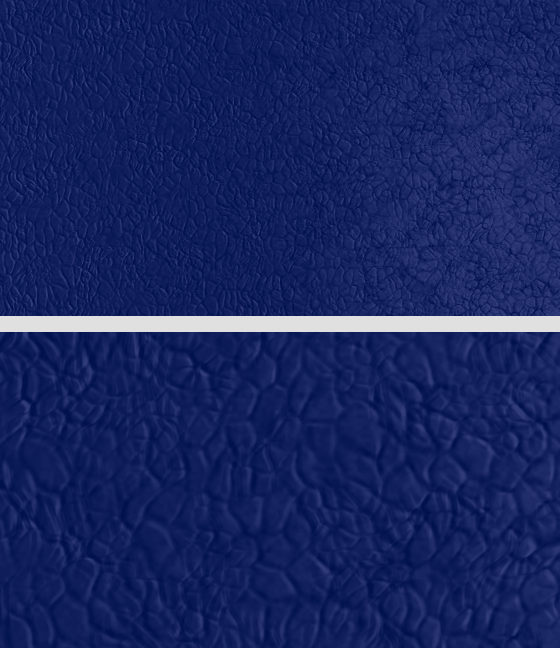
Top, the full canvas; bottom, a detail of the centre.
This texture is drawn by a Shadertoy shader. Its source:

```glsl
// Dark blue grained leather, with raking highlights at left and a soft sheen at right.
#define CELLS 30.0          // large grain cells per canvas height
#define FINE_CELLS 58.0     // small wrinkle cells per canvas height
#define CREASE_WIDTH 0.34   // crease width as a share of a cell
#define LIGHT_STEP vec2(0.0029, 0.0010)
#define RELIEF 1.35         // strength of the raking light
#define CREASE_DEPTH 1.05   // darkness of the creases in the sheen
#define PORES 0.75          // contrast of the fine surface grain
#define SHEEN 0.80          // brightness added at the right
#define DEEP_BLUE vec3(0.043, 0.104, 0.343)
#define PALE_BLUE vec3(0.150, 0.200, 0.440)

vec2 hash2(vec2 p) {
    vec2 k = vec2(dot(p, vec2(127.1, 311.7)), dot(p, vec2(269.5, 183.3)));
    return fract(sin(k) * 43758.5453);
}

float noise(vec2 p) {
    vec2 i = floor(p), f = fract(p);
    f = f * f * (3.0 - 2.0 * f);
    float low = mix(hash2(i).x, hash2(i + vec2(1, 0)).x, f.x);
    float high = mix(hash2(i + vec2(0, 1)).x, hash2(i + vec2(1, 1)).x, f.x);
    return mix(low, high, f.y);
}

// Raised cells: 0 in the crease between two cells, 1 on the plateau.
float cellPlateau(vec2 p) {
    vec2 cell = floor(p), f = fract(p);
    float nearest = 8.0, second = 8.0;
    for (int y = -1; y <= 1; y++) {
        for (int x = -1; x <= 1; x++) {
            vec2 o = vec2(x, y);
            float d = length(o + hash2(cell + o) - f);
            second = min(second, max(nearest, d));
            nearest = min(nearest, d);
        }
    }
    return smoothstep(0.0, CREASE_WIDTH, second - nearest);
}

// Long wandering fold along the given direction.
float longFold(vec2 p, float angle) {
    float c = cos(angle), s = sin(angle);
    vec2 q = mat2(c, -s, s, c) * p * vec2(5.0, 19.0);
    return 1.0 - smoothstep(0.0, 0.10, abs(noise(q) - 0.5));
}

float leatherHeight(vec2 p) {
    vec2 warp = vec2(noise(p * 13.0), noise(p * 13.0 + 37.0)) - 0.5;
    vec2 ripple = vec2(noise(p * 48.0 + 7.0), noise(p * 48.0 + 53.0)) - 0.5;
    vec2 q = p + 0.035 * warp + 0.010 * ripple;
    // Cells are tall at the left and nearly round at the right.
    q = vec2(q.x * 1.15, (q.y - 0.5) * (0.62 + 0.22 * p.x));
    float large = cellPlateau(q * CELLS);
    float fine = cellPlateau(q * FINE_CELLS + 19.0);
    float largeFade = smoothstep(0.15, 0.6, noise(p * 24.0 + 5.0));
    float fineFade = smoothstep(0.15, 0.7, noise(p * 21.0 + 71.0));
    float height = 1.0 - 0.65 * (1.0 - large) * mix(0.4, 1.0, largeFade);
    height -= 0.45 * (1.0 - fine) * fineFade;
    float folds = max(longFold(p + 0.02 * warp, 0.65), longFold(p + 3.0, -0.75));
    folds = max(folds, longFold(p + 8.0, 0.08));
    return height - 0.38 * folds * smoothstep(0.4, 1.1, p.x);
}

void mainImage(out vec4 fragColor, in vec2 fragCoord) {
    vec2 p = fragCoord / iResolution.y;
    vec2 uv = fragCoord / iResolution.xy;

    // Broad illumination: dim left and centre, pale uneven patch at right.
    float sheen = smoothstep(0.36, 0.98, uv.x + 0.08 * (noise(p * 3.0) - 0.5));
    sheen *= 1.0 - 0.40 * smoothstep(0.45, 1.0, uv.y);
    sheen *= 0.88 + 0.24 * noise(p * 7.0 + 11.0);
    float leftGlow = 1.0 - smoothstep(0.0, 0.4, uv.x);

    // Raking light from the right, broken into short glints.
    float height = leatherHeight(p);
    float slope = leatherHeight(p - LIGHT_STEP) - leatherHeight(p + LIGHT_STEP);
    float glintMask = mix(0.25, 1.35, noise(p * 60.0 + 3.0));
    float glint = max(slope, 0.0) * glintMask * (0.9 + 0.35 * leftGlow);
    float shade = 0.42 * min(slope, 0.0);

    // Fine pores show most where the surface is lit.
    float pores = 0.55 * noise(p * 130.0) + 0.45 * noise(p * 230.0 + 9.0) - 0.5;

    float tone = 0.10 + 0.05 * leftGlow + SHEEN * sheen;
    tone += RELIEF * (glint + shade);
    tone -= CREASE_DEPTH * (1.0 - height) * (0.22 + 0.70 * sheen);
    tone += PORES * pores * (0.55 + 0.65 * sheen);
    tone += 0.14 * (0.5 + sheen);
    tone = clamp(tone, -0.40, 1.35);

    fragColor = vec4(mix(DEEP_BLUE, PALE_BLUE, tone), 1.0);
}
```
